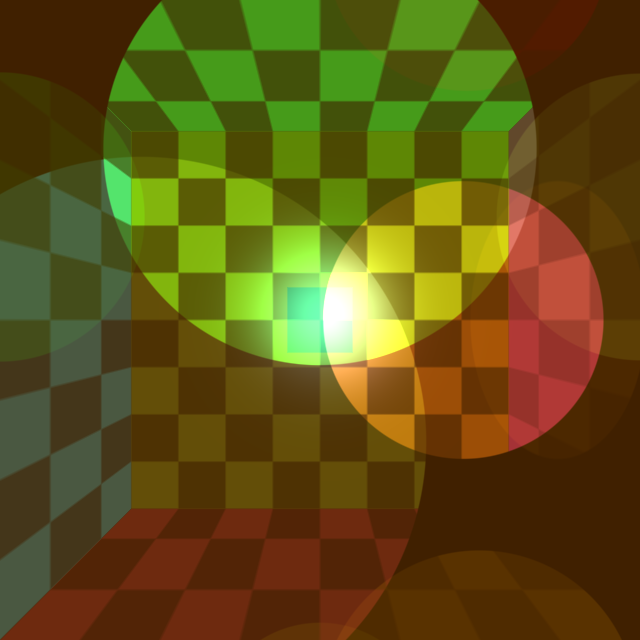
Reproduce this background procedurally as a WebGL 2 fragment shader.

```glsl
#version 300 es
precision highp float;

uniform vec2 u_resolution;
out vec4 outColor;

// Room layout, in canvas units measured from the centre
const float BACK_HALF = 0.295;
const float CELLS_PER_HALF = 4.0;
const float DEPTH_CELL = 0.163;
const float DEPTH_START = 0.70;
const float DARK_CELL = 0.40;
const float DARK_CELL_RIGHT = 0.78;
const float GLOW_RADIUS = 0.10;
const float GLOW_GAIN = 1.2;
const vec2 GLOW_CENTER = vec2(0.008, 0.008);
const float FAR_HALF = 0.051;

// Surface colours
const vec3 AMBIENT = vec3(0.25, 0.125, 0.0);
const vec3 BACK_WALL = vec3(1.0, 0.9, 0.1);
const vec3 CEILING = vec3(0.2, 1.07, 0.5);
const vec3 FLOOR_RED = vec3(1.3, 0.2, 0.2);
const vec3 LEFT_WALL = vec3(0.3, 1.1, 0.85);
const vec3 RIGHT_WALL = vec3(1.1, 0.35, 0.85);
const vec3 FAR_TINT = vec3(-0.22, -0.06, 0.10);

// Main lights: centre and radii, then colour
const int LIGHTS = 3;
const vec4 LIGHT_SHAPE[LIGHTS] = vec4[](
    vec4(0.0, 0.268, 0.3385, 0.3385),
    vec4(-0.279, -0.190, 0.445, 0.445),
    vec4(0.224, 0.0, 0.219, 0.217));
const vec3 LIGHT_COLOR[LIGHTS] = vec3[](
    vec3(0.12, 0.45, 0.20),
    vec3(0.14, 0.20, 0.30),
    vec3(0.36, 0.20, 0.25));

// Faint reflected discs
const int ECHOES = 6;
const vec4 ECHO_SHAPE[ECHOES] = vec4[](
    vec4(-0.5, 0.161, 0.226, 0.226),
    vec4(0.5, 0.161, 0.224, 0.224),
    vec4(0.372, 0.0, 0.137, 0.217),
    vec4(0.249, -0.607, 0.247, 0.247),
    vec4(0.0, -0.646, 0.173, 0.173),
    vec4(0.23, 0.578, 0.22, 0.22));
const vec3 ECHO_COLOR[ECHOES] = vec3[](
    vec3(0.0, 0.09, 0.0),
    vec3(0.06, 0.09, 0.02),
    vec3(0.05, 0.03, 0.0),
    vec3(0.10, 0.07, 0.0),
    vec3(0.05, 0.06, 0.0),
    vec3(0.07, -0.02, 0.0));

// Soft mask of an ellipse given as centre.xy, radii.zw
float disc(vec2 p, vec4 shape, float aa) {
    float d = (length((p - shape.xy) / shape.zw) - 1.0) * min(shape.z, shape.w);
    return 1.0 - smoothstep(-aa, aa, d);
}

// Square wave: +1 on even cells, -1 on odd cells, with soft steps
vec2 squareWave(vec2 u, float width) {
    vec2 tri = 0.5 - abs(mod(u - 0.5, 2.0) - 1.0);
    return clamp(-tri.yx / width, -1.0, 1.0);
}

// Checkerboard: 1 on cells with an even index sum
float checker(vec2 u, float width) {
    vec2 wave = squareWave(u, width);
    return 0.5 + 0.5 * wave.x * wave.y;
}

// Pattern on a side wall: across runs along the wall, away is the distance from the axis
float wallChecker(float across, float away, float width) {
    float m = max(away, 0.001);
    vec2 u = vec2(across / m * CELLS_PER_HALF, (BACK_HALF / m - DEPTH_START) / DEPTH_CELL);
    return checker(u, width);
}

void main() {
    float scale = min(u_resolution.x, u_resolution.y);
    vec2 p = (gl_FragCoord.xy - 0.5 * u_resolution) / scale;
    float aa = 1.0 / scale;
    float width = 14.0 * aa;
    vec2 a = abs(p);

    // Reflectance of each plane of the room
    float back = checker(p / BACK_HALF * CELLS_PER_HALF, width);
    float vertical = wallChecker(p.x, a.y, width);
    float horizontal = wallChecker(p.y, a.x, width);
    vec3 ceilingOrFloor = p.y > 0.0 ? CEILING * mix(DARK_CELL, 1.0, vertical)
                                    : FLOOR_RED * mix(1.0, DARK_CELL, vertical);
    vec3 sideWall = p.x > 0.0 ? RIGHT_WALL * mix(DARK_CELL_RIGHT, 1.0, horizontal)
                              : LEFT_WALL * mix(1.0, DARK_CELL, horizontal);
    vec3 surface = mix(ceilingOrFloor, sideWall, smoothstep(-aa, aa, a.x - a.y));
    float outside = smoothstep(-aa, aa, max(a.x, a.y) - BACK_HALF);
    surface = mix(BACK_WALL * mix(DARK_CELL, 1.0, back), surface, outside);

    // Overlapping lights, each with its share of the central glow
    vec2 toGlow = (p - GLOW_CENTER) / GLOW_RADIUS;
    float glow = GLOW_GAIN * exp(-dot(toGlow, toGlow));
    vec3 color = AMBIENT;
    for (int i = 0; i < LIGHTS; i++)
        color += disc(p, LIGHT_SHAPE[i], aa) * LIGHT_COLOR[i] * (surface + glow);
    float cell = mix(0.6, 1.0, mix(back, mix(vertical, horizontal, step(a.y, a.x)), outside));
    for (int i = 0; i < ECHOES; i++)
        color += disc(p, ECHO_SHAPE[i], aa) * ECHO_COLOR[i] * cell;

    // Distant end of the room
    color += FAR_TINT * (1.0 - smoothstep(-aa, aa, max(a.x, a.y) - FAR_HALF));
    outColor = vec4(clamp(color, 0.0, 1.0), 1.0);
}
```
